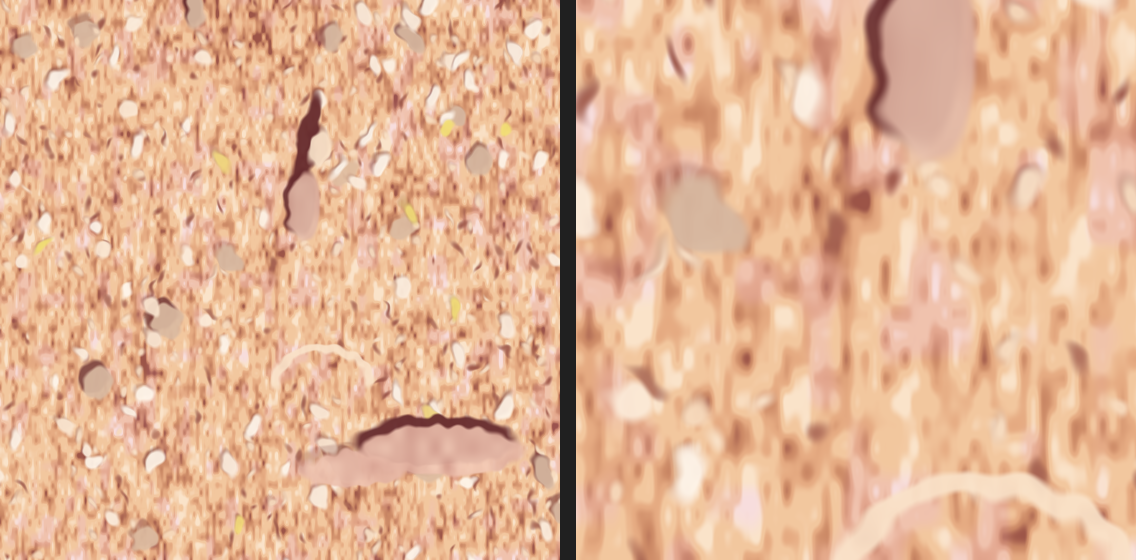
Left: the whole. Right: its middle third, enlarged.
Write a three.js fragment shader that draws this texture.

```glsl
// Sunlit sandy ground with streaky grain, pale chips, shadowed stones and a twig.
varying vec2 vUv;

const vec3 SHADOW = vec3(0.40, 0.17, 0.18);
const vec3 UMBER  = vec3(0.61, 0.33, 0.28);
const vec3 BROWN  = vec3(0.80, 0.54, 0.40);
const vec3 TAN    = vec3(0.90, 0.67, 0.51);
const vec3 SAND   = vec3(0.95, 0.78, 0.62);
const vec3 PINK   = vec3(0.94, 0.76, 0.68);
const vec3 CREAM  = vec3(0.98, 0.89, 0.79);
const vec3 WHITE  = vec3(1.00, 0.97, 0.93);
const vec3 GREY   = vec3(0.84, 0.72, 0.63);
const vec3 YELLOW = vec3(0.95, 0.88, 0.45);
const vec2 SHADOW_SHIFT = vec2(-0.30, 0.42);
const float SOFT = 0.0035;

// Three random values per cell, without sine
vec3 hash3(vec2 p) {
  vec3 q = fract(p.xyx * vec3(0.1031, 0.1030, 0.0973));
  q += dot(q, q.yxz + 33.33);
  return fract((q.xxy + q.yzz) * q.zyx);
}

// Smooth value noise
float valueNoise(vec2 p) {
  vec2 i = floor(p);
  vec2 f = fract(p);
  f = f * f * (3.0 - 2.0 * f);
  vec2 e = vec2(0.0, 1.0);
  float bottom = mix(hash3(i).x, hash3(i + e.yx).x, f.x);
  float top = mix(hash3(i + e.xy).x, hash3(i + e.yy).x, f.x);
  return mix(bottom, top, f.y);
}

// Soft coverage of a signed distance
float cover(float dist) {
  return 1.0 - smoothstep(-SOFT, SOFT, dist);
}

// Approximate distance to a turned ellipse
float ellipse(vec2 d, vec2 size, float angle) {
  float c = cos(angle);
  float s = sin(angle);
  vec2 q = vec2(c * d.x + s * d.y, c * d.y - s * d.x);
  return (length(q / size) - 1.0) * min(size.x, size.y);
}

// One stone over its shadow
vec3 stone(vec3 ground, vec2 d, vec2 size, float angle, vec3 tint, float shade) {
  vec2 offset = SHADOW_SHIFT * min(size.x, size.y);
  float shadowCover = cover(ellipse(d - offset, size, angle));
  vec3 col = mix(ground, SHADOW, shade * shadowCover);
  return mix(col, tint, 0.92 * cover(ellipse(d, size, angle)));
}

// Stones strewn over a jittered grid
vec3 scatter(vec3 ground, vec2 uv, float cells, float density, vec2 size,
             vec3 tint, float shade, float seed) {
  vec2 home = floor(uv * cells);
  for (int y = -1; y <= 1; y++) {
    for (int x = -1; x <= 1; x++) {
      vec2 cell = home + vec2(float(x), float(y));
      vec3 place = hash3(cell + seed);
      vec3 form = hash3(cell + seed + 57.0);
      if (place.z < density) {
        vec2 center = (cell + 0.1 + 0.8 * place.xy) / cells;
        vec2 extent = size * mix(vec2(0.65), vec2(1.3), form.xy);
        float angle = (form.z - 0.5) * 1.8;
        vec3 color = mix(tint, SAND, 0.45 * form.x * form.z);
        ground = stone(ground, uv - center, extent, angle, color, shade * form.y);
      }
    }
  }
  return ground;
}

// Upright streaks of sand, from dark pits to bright grains
vec3 sand(vec2 uv) {
  float grain = 0.42 * valueNoise(uv * vec2(170.0, 75.0))
              + 0.36 * valueNoise(uv * vec2(85.0, 42.0) + 19.0)
              + 0.22 * valueNoise(uv * vec2(28.0, 17.0) + 41.0);
  float shade = 1.0 - smoothstep(0.02, 0.20, length((uv - vec2(0.43, 0.97)) * vec2(1.0, 0.8)));
  grain -= 0.16 * shade;
  vec3 col = mix(UMBER, BROWN, smoothstep(0.12, 0.28, grain));
  col = mix(col, TAN, smoothstep(0.26, 0.41, grain));
  col = mix(col, SAND, smoothstep(0.40, 0.55, grain));
  col = mix(col, CREAM, smoothstep(0.60, 0.80, grain));
  float blush = smoothstep(0.55, 0.85, valueNoise(uv * vec2(48.0, 30.0) + 73.0));
  return mix(col, col * PINK / SAND, blush);
}

// Pale twig bent into an arch
vec3 twig(vec3 ground, vec2 d) {
  float bend = abs(length(d * vec2(1.0, 1.3)) - 0.088);
  float upper = smoothstep(-0.01, 0.01, d.y);
  return mix(ground, CREAM, 0.9 * upper * cover(bend - 0.008));
}

void main() {
  vec2 warp = vec2(valueNoise(vUv * 55.0), valueNoise(vUv * 55.0 + 31.0)) - 0.5;
  vec2 uv = vUv + 0.012 * warp;
  vec3 col = sand(vUv);

  // Small litter, then stones, chips and twig
  col = scatter(col, uv, 30.0, 0.16, vec2(0.0035, 0.0075), UMBER, 0.5, 11.0);
  col = scatter(col, uv, 9.0, 0.24, vec2(0.022, 0.026), GREY, 1.0, 23.0);
  col = scatter(col, uv, 34.0, 0.17, vec2(0.005, 0.008), CREAM, 0.4, 37.0);
  col = scatter(col, uv, 16.0, 0.27, vec2(0.011, 0.018), WHITE, 0.5, 53.0);
  col = scatter(col, uv, 6.0, 0.15, vec2(0.009, 0.018), YELLOW, 0.4, 71.0);
  col = twig(col, uv - vec2(0.575, 0.31));

  // Large mottled stones and a dark hollow
  float mottle = valueNoise(vUv * vec2(45.0, 30.0) + 90.0);
  vec3 face = mix(vec3(0.85, 0.64, 0.58), vec3(0.96, 0.80, 0.72), mottle);
  col = stone(col, uv - vec2(0.64, 0.165), vec2(0.10, 0.032), 0.1, face, 0.2);
  col = stone(col, uv - vec2(0.79, 0.195), vec2(0.145, 0.044), 0.0, face, 0.95);
  col = mix(col, SHADOW, 0.95 * cover(ellipse(uv - vec2(0.546, 0.74), vec2(0.018, 0.095), -0.22)));
  col = stone(col, uv - vec2(0.572, 0.735), vec2(0.019, 0.036), -0.15, CREAM, 0.6);
  col = stone(col, uv - vec2(0.543, 0.63), vec2(0.027, 0.062), -0.1, face * 0.95, 0.9);

  gl_FragColor = vec4(col, 1.0);
}
```
